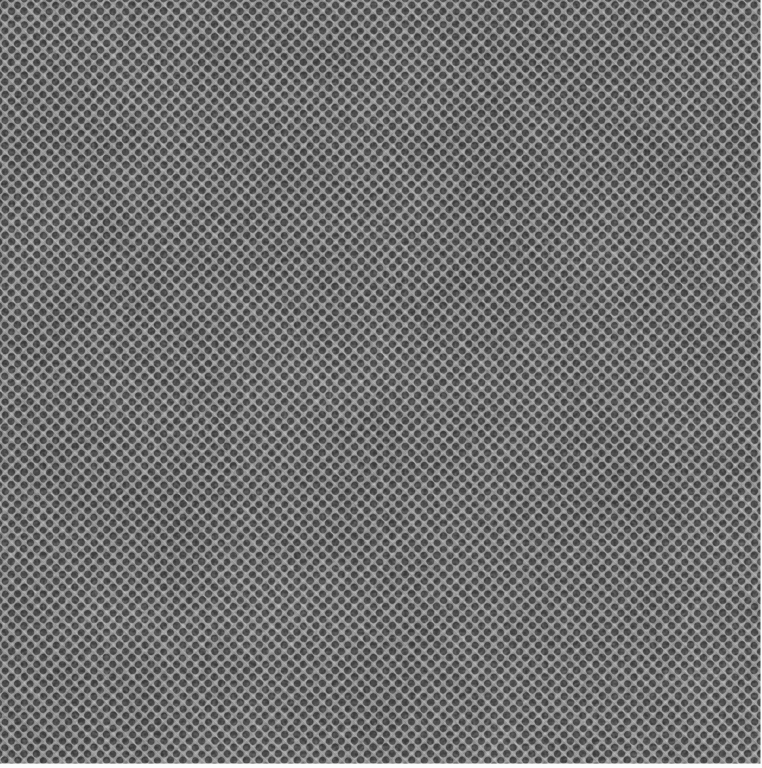
Write a Shadertoy shader that draws this texture.

```glsl
const vec2 REPEATS = vec2(60.0, 60.0);
const float HOLE_RADIUS = 0.277;
const vec2 MARGIN = vec2(0.00197, 0.00586); // right, bottom
const vec3 PAPER = vec3(0.99);
const vec3 HOLE_DARK = vec3(0.255);
const vec3 HOLE_LIGHT = vec3(0.355);
const vec3 WIRE_EDGE = vec3(0.545);
const vec3 WIRE_CREST = vec3(0.63);

vec2 hashGradient(vec2 cell) {
    vec2 h = vec2(dot(cell, vec2(127.1, 311.7)), dot(cell, vec2(269.5, 183.3)));
    return fract(sin(h) * 43758.55) * 2.0 - 1.0;
}

float gradientNoise(vec2 p) {
    vec2 i = floor(p);
    vec2 f = fract(p);
    vec2 u = f * f * (3.0 - 2.0 * f);
    float a = dot(hashGradient(i), f);
    float b = dot(hashGradient(i + vec2(1, 0)), f - vec2(1, 0));
    float c = dot(hashGradient(i + vec2(0, 1)), f - vec2(0, 1));
    float d = dot(hashGradient(i + vec2(1, 1)), f - vec2(1, 1));
    return mix(mix(a, b, u.x), mix(c, d, u.x), u.y);
}

// Offset from the nearest centre of a staggered lattice
vec2 staggeredOffset(vec2 p) {
    vec2 a = fract(p) - 0.5;
    vec2 b = fract(p + 0.5) - 0.5;
    return dot(a, a) < dot(b, b) ? a : b;
}

// Round hole, very slightly drawn towards a diamond
float holeDistance(vec2 q, float radius) {
    float diamond = (abs(q.x) + abs(q.y)) * 0.78;
    return mix(length(q), diamond, 0.1) - radius;
}

// Shaded under the upper rim, speckled below
vec3 holeColor(vec2 q, float grain) {
    float depth = smoothstep(-0.25, 0.25, -q.y);
    return mix(HOLE_DARK, HOLE_LIGHT, clamp(0.1 + 0.65 * depth + 1.5 * grain, -0.2, 1.6));
}

// Rounded wire, lit on the rim below each hole
vec3 wireColor(vec2 q, float dist, float grain) {
    float crest = smoothstep(0.0, 0.15, dist);
    float lowerRim = dot(q, vec2(-0.4, -0.9)) / max(length(q), 0.01);
    return mix(WIRE_EDGE, WIRE_CREST, crest) + 0.04 * lowerRim + 0.14 * grain;
}

void mainImage(out vec4 fragColor, in vec2 fragCoord) {
    vec2 uv = fragCoord / iResolution.xy;
    vec2 pixel = 1.0 / iResolution.xy;
    vec2 p = vec2(uv.x, 1.0 - uv.y) * REPEATS + 0.1;
    float blur = max(0.05, 0.5 * REPEATS.y * pixel.y);

    // Perforated mesh, each hole a little displaced and resized
    vec2 q = staggeredOffset(p);
    vec2 holeId = floor((p - q) * 2.0 + 0.5);
    vec2 variation = hashGradient(holeId);
    q += 0.025 * variation.yx;
    q.y = -q.y;

    float grain = gradientNoise(p * 3.7) + 0.6 * gradientNoise(p * 6.1 + 17.0);
    float wobble = gradientNoise(p * 1.9 + 31.0);
    float radius = HOLE_RADIUS + 0.012 * variation.x + 0.035 * wobble;
    float dist = holeDistance(q, radius);
    float wire = smoothstep(-blur, blur, dist);
    vec3 color = mix(holeColor(q, grain), wireColor(q, dist, grain), wire);

    // Faint broad mottling
    color += 0.03 * gradientNoise(uv * 7.0) + 0.02 * gradientNoise(uv * 19.0) + 0.02 * wobble;

    // Pale margin on the right and bottom
    vec2 edge = vec2(1.0 - uv.x, uv.y) - MARGIN;
    vec2 inside = smoothstep(-0.5 * pixel, 0.5 * pixel, edge);
    color = mix(PAPER, color, inside.x * inside.y);
    fragColor = vec4(clamp(color, 0.0, 1.0), 1.0);
}
```
